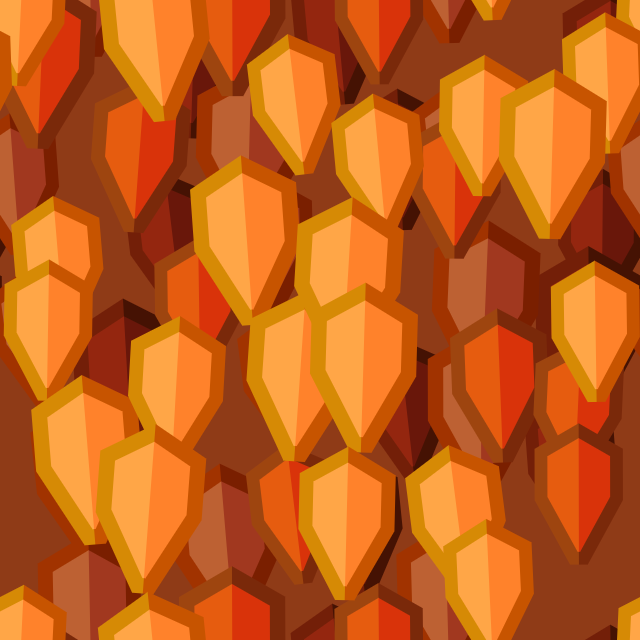
This pattern is drawn by a WebGL 2 fragment shader. Its source:

```glsl
#version 300 es
precision highp float;

#define FRONT_GRID vec2(6.0, 5.0)
#define BACK_GRID vec2(6.0, 4.0)
#define SMALL_SIZE 0.069
#define LARGE_SIZE 0.083
#define RIM_WIDTH 0.29
#define JITTER vec2(0.75, 0.8)
#define TILT_MIN -0.08
#define TILT_MAX 0.13
#define SEED 7.0

uniform vec2 u_resolution;
out vec4 outColor;

// Facet colours per layer, back to front: maroon, dusky, red, orange
const vec3 GROUND = vec3(0.56, 0.23, 0.09);
const vec3 RIM_LEFT[4] = vec3[4](
    vec3(0.45, 0.12, 0.03), vec3(0.63, 0.20, 0.00),
    vec3(0.62, 0.27, 0.06), vec3(0.84, 0.54, 0.02));
const vec3 RIM_RIGHT[4] = vec3[4](
    vec3(0.27, 0.07, 0.01), vec3(0.48, 0.12, 0.00),
    vec3(0.48, 0.16, 0.04), vec3(0.78, 0.33, 0.00));
const vec3 FACE_LEFT[4] = vec3[4](
    vec3(0.58, 0.15, 0.06), vec3(0.74, 0.38, 0.20),
    vec3(0.90, 0.36, 0.06), vec3(1.00, 0.65, 0.28));
const vec3 FACE_RIGHT[4] = vec3[4](
    vec3(0.41, 0.09, 0.04), vec3(0.63, 0.22, 0.12),
    vec3(0.85, 0.20, 0.04), vec3(1.00, 0.51, 0.17));

vec4 hash4(vec3 p) {
    vec4 q = fract(p.xyzx * vec4(0.1031, 0.1030, 0.0973, 0.1099));
    q += dot(q, q.wzxy + 33.33);
    return fract((q.xxyz + q.yzzw) * q.zywx);
}

// Signed distance to a unit half-width gem: peaked top, straight sides, blunt tip
float gemDistance(vec2 p) {
    float x = abs(p.x);
    float depth = 1.6 - p.y;
    float crown = 0.5 * x - 0.865 * depth;
    float taper = 0.877 * (x - 1.0) + 0.48 * (depth - 1.74);
    return max(max(crown, taper), max(x - 1.0, depth - 3.2));
}

// Every cell of a grid belongs to exactly one of the layers sharing that grid
bool ownsCell(int layer, vec2 id) {
    float period = layer < 2 ? 2.0 : 3.0;
    float shift = floor(period * hash4(vec3(id.y, SEED, period)).x);
    bool first = mod(id.x + shift, period) < 0.5;
    return first == (layer == 0 || layer == 2);
}

vec3 paintLayer(vec3 color, vec2 uv, int layer) {
    vec2 grid = layer < 2 ? BACK_GRID : FRONT_GRID;
    vec2 cell = floor(uv * grid);
    for (int j = 1; j >= -1; j--) {
        for (int i = -1; i <= 1; i++) {
            vec2 home = cell + vec2(i, j);
            vec2 id = mod(home, grid);
            if (!ownsCell(layer, id)) continue;

            // Place, size and tilt
            vec4 h = hash4(vec3(id + 1.0, SEED + grid.y));
            float stagger = 0.5 * mod(id.x, 2.0) - 0.25;
            vec2 center = (home + 0.5 + JITTER * (h.xy - 0.5) + vec2(0.0, stagger)) / grid;
            float size = mix(SMALL_SIZE, LARGE_SIZE, smoothstep(0.35, 0.65, h.z));
            float tilt = mix(TILT_MIN, TILT_MAX, h.w);
            float c = cos(tilt), s = sin(tilt);
            vec2 p = mat2(c, -s, s, c) * (uv - center) / size;

            // Rim and face, each split along the ridge
            float sharpness = size * min(u_resolution.x, u_resolution.y);
            float d = gemDistance(p);
            float right = clamp(0.5 + p.x * sharpness, 0.0, 1.0);
            float inside = clamp(0.5 - d * sharpness, 0.0, 1.0);
            float face = clamp(0.5 - (d + RIM_WIDTH) * sharpness, 0.0, 1.0);
            vec3 rimColor = mix(RIM_LEFT[layer], RIM_RIGHT[layer], right);
            vec3 faceColor = mix(FACE_LEFT[layer], FACE_RIGHT[layer], right);
            color = mix(color, mix(rimColor, faceColor, face), inside);
        }
    }
    return color;
}

void main() {
    vec2 uv = gl_FragCoord.xy / u_resolution;
    vec3 color = GROUND;
    for (int layer = 0; layer < 4; layer++) {
        color = paintLayer(color, uv, layer);
    }
    outColor = vec4(color, 1.0);
}
```
